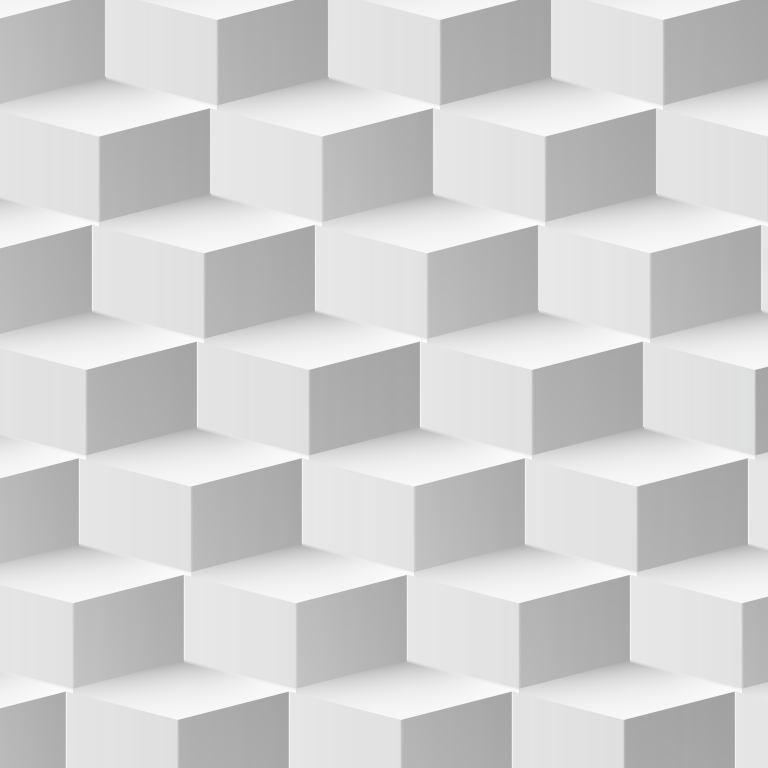
Write a WebGL 1 fragment shader that draws this pattern.

```glsl
precision highp float;
// Staggered rows of white boxes seen from above, as a relief in soft grey light.
// Each row is a zigzag band of left and right faces; the gaps between bands
// are the box tops, shaded by their depth below the band behind them.

uniform vec2 u_resolution;

const float PERIOD = 0.2904;   // box width
const float HALF_BOX = 0.1452;
const float ROW = 0.1519;      // distance between rows
const float RISE = 0.0371;     // slant of each face
const float WALL = 0.1113;     // height of each face

float hash(vec2 p) {
  vec3 q = fract(vec3(p.xyx) * 0.1031);
  q += dot(q, q.yzx + 33.33);
  return fract((q.x + q.y) * q.z);
}

float noise(float x, float seed) {
  float cell = floor(x);
  float f = fract(x);
  return mix(hash(vec2(cell, seed)), hash(vec2(cell + 1.0, seed)), f * f * (3.0 - 2.0 * f));
}

// Horizontal offset from the front edge of the nearest box (x) and its column (y).
vec2 boxColumn(float x, float row) {
  float shifted = x - 0.2826 - row * 0.1367 + HALF_BOX;
  float column = floor(shifted / PERIOD);
  return vec2(shifted - column * PERIOD - HALF_BOX, column);
}

// Top of a box: u is the offset in the row behind, depth the distance below it.
float topShade(float u, float depth) {
  float corner = abs(u) / HALF_BOX;
  float strength = u > 0.0 ? mix(0.13, 0.31, corner) : 0.31 * corner * corner;
  float shade = 0.985 - strength * exp(-max(depth, 0.0) / 0.024);
  // pale rim under the left face
  float rim = (1.0 - smoothstep(0.0008, 0.004, depth)) * step(u, 0.0);
  return mix(shade, 0.92, rim * 0.6);
}

float wallShade(float u, float v, vec2 id, float centre, float px) {
  float across = abs(u) / HALF_BOX;
  float tone = hash(id + 17.0);
  float streak = noise(u * 110.0, id.x * 7.0 + id.y + 50.0) - 0.5;

  float left = mix(0.882, 0.902, across) + (tone - 0.5) * 0.016 + streak * 0.006;

  // right faces differ in how strongly they fade, and darken to the right
  float fade = clamp(0.25 + 0.65 * tone + 0.5 * (0.5 - centre), 0.0, 1.0);
  float right = mix(mix(0.65, 0.765, fade), mix(0.64, 0.68, fade), across);
  right += (v - 0.075) * 0.18 + streak * 0.006;

  float shade = mix(left, right, smoothstep(-px, px, u) );
  // faint glint on the front edge, bright line in the joint between boxes
  shade += 0.035 * (1.0 - smoothstep(0.0005, 0.0005 + px, abs(u - 0.001)));
  float joint = 1.0 - smoothstep(0.0003, 0.0003 + px, HALF_BOX - abs(u));
  return mix(shade, 0.96, joint * 0.8);
}

void main() {
  vec2 p = gl_FragCoord.xy / u_resolution;
  p.y = 1.0 - p.y;
  float px = 1.0 / min(u_resolution.x, u_resolution.y);

  // place within the row, v measured down from its highest corners
  float y = p.y + 0.0111;
  float row = floor(y / ROW);
  float v = y - row * ROW;
  vec2 box = boxColumn(p.x, row);
  float edge = RISE * (1.0 - abs(box.x) / HALF_BOX);

  // box tops lie below this row's band or below that of the row behind
  bool below = v > edge + 0.5 * WALL;
  float backU = below ? box.x : boxColumn(p.x, row - 1.0).x;
  float backV = below ? v : v + ROW;
  float depth = backV - WALL - RISE * (1.0 - abs(backU) / HALF_BOX);
  float top = topShade(backU, depth);

  float wall = wallShade(box.x, v, vec2(box.y, row), p.x - box.x, px);
  float inside = min(v - edge, edge + WALL - v);
  float shade = mix(top, wall, smoothstep(-0.7 * px, 0.7 * px, inside));

  // shadows lean very slightly to blue
  vec3 color = shade + vec3(-0.002, 0.0, 0.003) * (1.0 - shade);
  gl_FragColor = vec4(clamp(color, 0.0, 1.0), 1.0);
}
```
